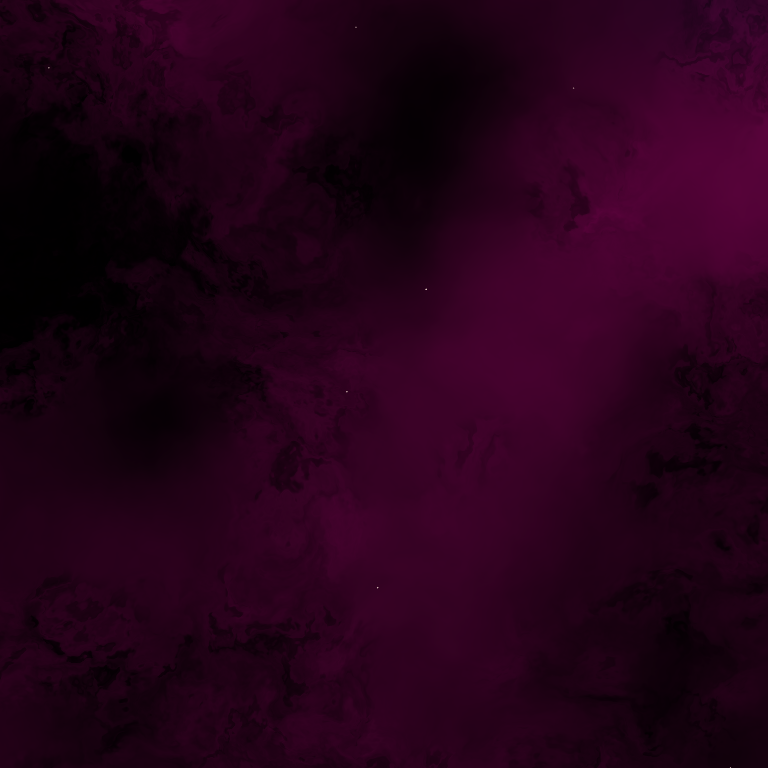
Reproduce this texture procedurally as a Shadertoy shader.

```glsl
// Dark magenta nebula: soft glowing gas, black voids with torn edges and a few tiny stars.

const vec3 GAS_TINT = vec3(1.0, 0.03, 0.66);
const vec3 STAR_COLOR = vec3(0.85, 0.75, 0.72);
const int STAR_COUNT = 7;

// Hash without sine
float hash21(vec2 p) {
    vec3 q = fract(vec3(p.xyx) * 0.1031);
    q += dot(q, q.yzx + 33.33);
    return fract((q.x + q.y) * q.z);
}

// Smooth value noise in 0..1
float valueNoise(vec2 p) {
    vec2 cell = floor(p);
    vec2 f = fract(p);
    vec2 u = f * f * f * (f * (f * 6.0 - 15.0) + 10.0);
    float low = mix(hash21(cell), hash21(cell + vec2(1.0, 0.0)), u.x);
    float high = mix(hash21(cell + vec2(0.0, 1.0)), hash21(cell + vec2(1.0)), u.x);
    return mix(low, high, u.y);
}

// Layered noise, each octave rotated to hide the grid
float fbm(vec2 p, int octaves, float gain) {
    mat2 turn = mat2(1.6, 1.2, -1.2, 1.6);
    float sum = 0.0;
    float weight = 1.0;
    float total = 0.0;
    for (int i = 0; i < octaves; i++) {
        sum += weight * valueNoise(p);
        total += weight;
        weight *= gain;
        p = turn * p + 17.3;
    }
    return sum / total;
}

// Displacement vector, roughly -0.5..0.5
vec2 drift(vec2 p, int octaves, float gain) {
    return vec2(fbm(p + 11.7, octaves, gain), fbm(p + 83.2, octaves, gain)) - 0.5;
}

// Soft elliptical cloud tilted by an angle
float puff(vec2 p, vec2 center, vec2 radius, float angle) {
    float c = cos(angle);
    float s = sin(angle);
    vec2 q = mat2(c, -s, s, c) * (p - center) / radius;
    return exp(-dot(q, q));
}

// Bright gas: a diagonal band flowing down into the middle
float glowingGas(vec2 p) {
    float light = 0.18 * puff(p, vec2(1.00, 0.79), vec2(0.36, 0.15), 0.45);
    light += 0.05 * puff(p, vec2(0.70, 0.56), vec2(0.10, 0.24), -0.25);
    light += 0.08 * puff(p, vec2(0.50, 0.39), vec2(0.24, 0.22), 0.6);
    light += 0.08 * puff(p, vec2(0.27, 0.98), vec2(0.20, 0.20), -0.3);
    return light;
}

// Dark dust that swallows the gas
float darkDust(vec2 p) {
    float dust = 0.18 * puff(p, vec2(0.02, 0.70), vec2(0.20, 0.22), 0.2);
    dust += 0.14 * puff(p, vec2(0.56, 0.84), vec2(0.10, 0.18), -0.1);
    dust += 0.09 * puff(p, vec2(0.34, 0.66), vec2(0.17, 0.07), -0.2);
    dust += 0.11 * puff(p, vec2(0.23, 0.43), vec2(0.14, 0.07), 0.3);
    dust += 0.10 * puff(p, vec2(0.21, 0.14), vec2(0.15, 0.09), 0.4);
    dust += 0.09 * puff(p, vec2(0.92, 0.07), vec2(0.20, 0.11), -0.5);
    dust += 0.06 * puff(p, vec2(0.88, 0.42), vec2(0.16, 0.16), 0.0);
    return dust;
}

// Tiny round stars at hashed places
float stars(vec2 p, float radius) {
    float light = 0.0;
    for (int i = 0; i < STAR_COUNT; i++) {
        float id = float(i);
        vec2 place = vec2(hash21(vec2(id, 4.1)), hash21(vec2(id, 9.7)));
        float strength = mix(0.45, 1.0, hash21(vec2(id, 21.3)));
        float disc = 1.0 - smoothstep(0.3 * radius, radius, distance(p, place));
        light = max(light, strength * disc);
    }
    return light;
}

void mainImage(out vec4 fragColor, in vec2 fragCoord) {
    vec2 uv = fragCoord / iResolution.xy;

    // Broad flow everywhere, fine tearing only in patches
    float torn = smoothstep(0.40, 0.68, fbm(uv * 5.0 + 3.1, 3, 0.5));
    vec2 broad = uv + 0.11 * drift(uv * 4.0, 4, 0.45);
    vec2 ragged = broad + (0.03 + 0.22 * torn) * drift(broad * 14.0, 5, 0.6);

    // Gas density
    float light = 0.145 + glowingGas(mix(broad, ragged, 0.4)) - darkDust(ragged);
    light += 0.11 * (fbm(ragged * 5.0 + 7.0, 5, 0.52) - 0.5);

    // Curled wisps and small dark rifts
    vec2 curled = ragged + 0.06 * drift(uv * 22.0 + 5.0, 3, 0.5);
    float wisps = fbm(curled * vec2(15.0, 19.0) + 40.0, 5, 0.55) - 0.5;
    float rifts = smoothstep(0.58, 0.76, fbm(curled * 24.0 + 61.0, 3, 0.5));
    light += (0.02 + 0.14 * torn) * wisps - 0.06 * torn * rifts;

    // Soft floor keeps the voids nearly black
    light = 0.5 * (light + sqrt(light * light + 0.0008));

    // Slight violet cast toward the upper right corner
    vec3 color = light * GAS_TINT;
    color += vec3(-0.015, 0.008, 0.015) * puff(uv, vec2(0.95, 1.0), vec2(0.18, 0.10), 0.0);

    color = mix(color, STAR_COLOR, stars(uv, 0.0016));
    fragColor = vec4(clamp(color, 0.0, 1.0), 1.0);
}
```
